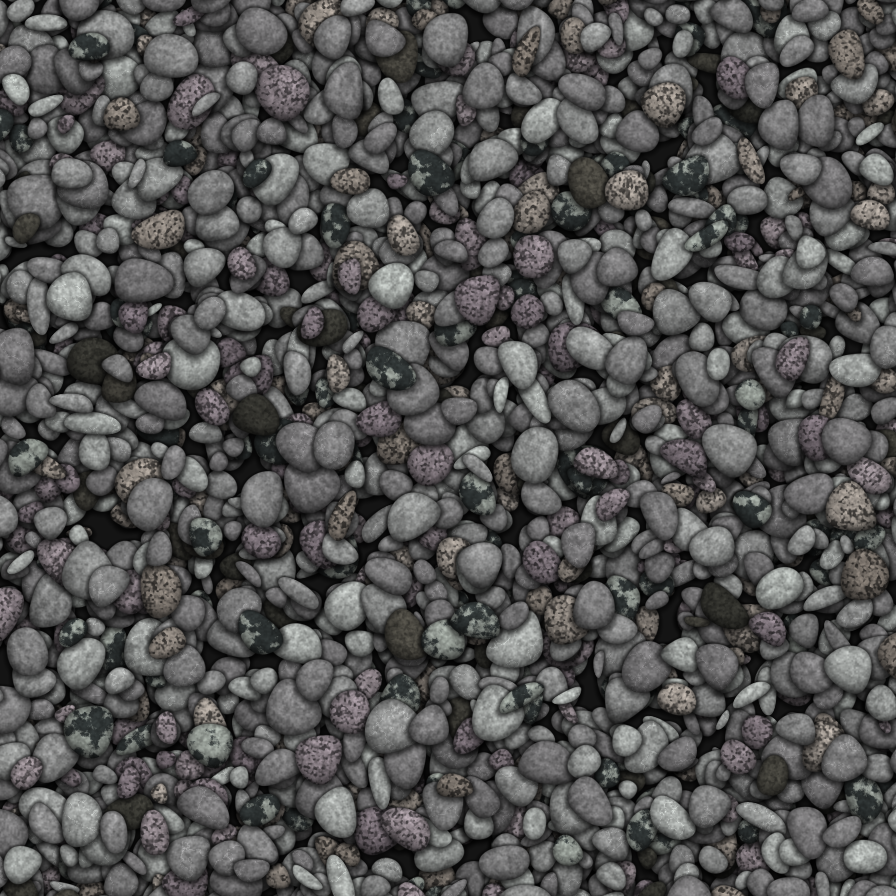
Reproduce this texture procedurally as a Shadertoy shader.

```glsl
// A bed of grey beach pebbles seen from above in soft light.
// Layers of jittered grids are painted bottom to top; every rounded, egg-shaped
// stone shades the stones below it and gets its own mineral pattern.

const int LAYERS = 6;
const vec3 GAP_COLOR = vec3(0.08, 0.08, 0.08);
const vec3 LIGHT_DIR = vec3(0.08, 0.38, 0.92);

float hash(vec2 p) {
    return fract(sin(dot(p, vec2(127.1, 311.7))) * 43758.5453);
}

vec2 hash2(vec2 p) {
    return vec2(hash(p), hash(p + 19.7));
}

float noise(vec2 p) {
    vec2 cell = floor(p), f = fract(p);
    f = f * f * (3.0 - 2.0 * f);
    return mix(mix(hash(cell), hash(cell + vec2(1, 0)), f.x),
               mix(hash(cell + vec2(0, 1)), hash(cell + vec2(1, 1)), f.x), f.y);
}

vec2 rotate(vec2 p, float angle) {
    float c = cos(angle), s = sin(angle);
    return vec2(c * p.x + s * p.y, c * p.y - s * p.x);
}

float fbm(vec2 p) {
    float sum = 0.0, amp = 0.53;
    for (int i = 0; i < 4; i++) {
        sum += amp * noise(p);
        p = rotate(p, 0.9) * 2.1 + 7.3;
        amp *= 0.5;
    }
    return sum;
}

// Radius-like value of a skewed superellipse: 1 on the outline.
float outline(vec2 q, vec2 skew) {
    vec2 bend = 1.0 + skew * clamp(q.yx, -1.2, 1.2);
    vec2 a = pow(abs(q * bend) + 1e-4, vec2(2.2));
    return pow(a.x + a.y, 1.0 / 2.2);
}

// Mineral colour: plain grey, purple or brown speckled, marbled, dark olive.
vec3 stoneColor(vec2 p, float kind, float tone) {
    float blotch = fbm(p * 60.0);
    float grain = 0.55 * noise(p * 250.0) + 0.45 * noise(rotate(p, 0.7) * 480.0);
    float fine = 0.5 * noise(rotate(p, 0.5) * 300.0) + 0.5 * noise(rotate(p, 1.4) * 430.0);
    float spots = smoothstep(0.42, 0.72, 0.75 * fine + 0.25 * blotch);
    float speckle = 0.0;
    vec3 color;
    if (kind < 0.68) {
        color = mix(vec3(0.45, 0.445, 0.45), vec3(0.67, 0.69, 0.675), tone * tone);
        float bands = sin(p.y * 420.0 + blotch * 14.0);
        color *= 1.0 + 0.06 * bands * step(0.45, kind);
        float vein = 1.0 - smoothstep(0.0, 0.025, abs(blotch - 0.52));
        color *= 1.0 + 0.16 * vein * step(kind, 0.2);
    } else if (kind < 0.77) {
        color = mix(vec3(0.47, 0.43, 0.46), vec3(0.60, 0.56, 0.58), tone);
        speckle = 0.55;
    } else if (kind < 0.88) {
        color = mix(vec3(0.48, 0.45, 0.42), vec3(0.64, 0.61, 0.58), tone);
        speckle = 0.6;
    } else if (kind < 0.95) {
        float marble = smoothstep(0.42, 0.62, fbm(p * 100.0) + 0.2 * (tone - 0.5));
        color = mix(vec3(0.17, 0.19, 0.19), vec3(0.54, 0.565, 0.54), marble);
    } else {
        color = mix(vec3(0.20, 0.20, 0.18), vec3(0.31, 0.30, 0.27), tone);
        speckle = 0.25;
    }
    color *= 1.0 - speckle * spots;
    return color * (0.58 + 0.36 * blotch + 0.5 * grain);
}

// Soft light on a flattened dome, darker towards the rim.
float domeShade(vec2 slope, float r) {
    vec3 normal = normalize(vec3(slope * r, 1.1));
    float diffuse = max(dot(normal, LIGHT_DIR), 0.0) / LIGHT_DIR.z;
    return diffuse * (1.0 - 0.3 * pow(r, 8.0));
}

// Paints one stone and its contact shadow over the colour below.
vec3 paintStone(vec3 below, vec2 offset, vec2 id, float size, float depth, float pixel) {
    vec2 rnd = hash2(id + 3.1), form = hash2(id + 8.6);
    float halfLength = size * mix(0.33, 0.62, rnd.x);
    float aspect = form.x < 0.14 ? 0.4 : mix(0.55, 0.96, form.x);
    vec2 axes = halfLength * vec2(1.0, aspect);
    float angle = 6.2832 * rnd.y;
    vec2 local = rotate(offset, angle);
    vec2 q = local / axes;
    float r = outline(q, (hash2(id + 14.2) - 0.5) * 0.55);
    float reach = length(offset) + 1e-5;
    float dist = reach * (1.0 - 1.0 / r);

    float lower = 0.5 - 0.5 * offset.y / reach;
    float shadowWidth = mix(0.004, 0.010, lower);
    below *= mix(0.38, 1.0, smoothstep(-0.001, shadowWidth, dist));
    if (dist > pixel) return below;

    vec2 slope = rotate(q / axes * axes.y, -angle);
    vec3 color = stoneColor(local + 3.0 * rnd, hash(id + 25.4), form.y);
    color *= domeShade(slope, min(r, 1.0)) * depth;
    return mix(color, below, smoothstep(-pixel, pixel, dist));
}

void mainImage(out vec4 fragColor, in vec2 fragCoord) {
    vec2 p = fragCoord / iResolution.y;
    float pixel = 0.8 / iResolution.y;
    float density[LAYERS] = float[LAYERS](24.0, 22.0, 20.0, 31.0, 18.5, 19.5);
    float share[LAYERS] = float[LAYERS](0.95, 0.9, 0.75, 0.5, 0.65, 0.45);
    vec3 color = GAP_COLOR;
    for (int i = 0; i < LAYERS; i++) {
        float layer = float(i);
        vec2 grid = p * density[i] + layer * 5.37;
        float depth = mix(0.86, 1.02, layer / float(LAYERS - 1));
        for (int k = 0; k < 9; k++) {
            vec2 cell = floor(grid) + vec2(k % 3 - 1, k / 3 - 1);
            vec2 id = cell + layer * 41.3;
            if (hash(id) > share[i]) continue;
            vec2 center = cell + 0.5 + 0.8 * (hash2(id + 31.9) - 0.5);
            color = paintStone(color, (grid - center) / density[i], id, 1.0 / density[i], depth, pixel);
        }
    }
    fragColor = vec4(color, 1.0);
}
```
